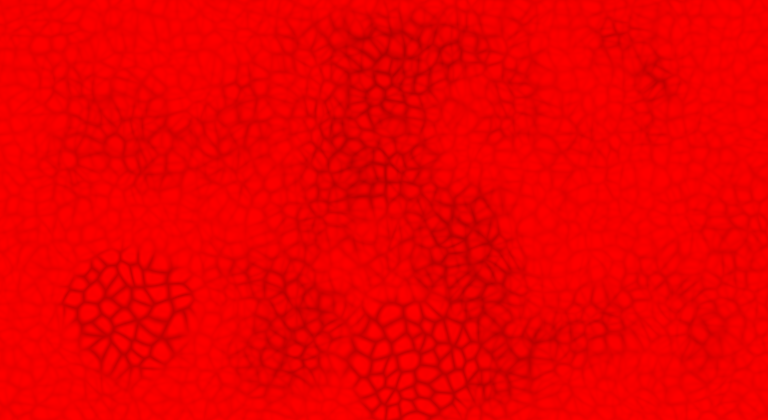
This texture is drawn by a WebGL 2 fragment shader. Its source:

```glsl
#version 300 es
precision highp float;

uniform vec2 u_resolution;
out vec4 fragColor;

const float CELLS_PER_HEIGHT = 25.0;
const float PATCH_RADIUS = 0.152;

// Integer hash giving two values in 0..1
vec2 hash2(vec2 cell, uint seed) {
    uvec2 v = uvec2(ivec2(cell)) + uvec2(seed, seed * 7u);
    v = v * 1664525u + 1013904223u;
    v.x += v.y * 1664525u;
    v.y += v.x * 1664525u;
    v ^= v >> 16u;
    v.x += v.y * 1664525u;
    v.y += v.x * 1664525u;
    v ^= v >> 16u;
    return vec2(v & 0xffffu) / 65535.0;
}

vec2 noise2(vec2 p, uint seed) {
    vec2 i = floor(p);
    vec2 f = fract(p);
    f = f * f * (3.0 - 2.0 * f);
    vec2 low = mix(hash2(i, seed), hash2(i + vec2(1.0, 0.0), seed), f.x);
    vec2 high = mix(hash2(i + vec2(0.0, 1.0), seed), hash2(i + 1.0, seed), f.x);
    return mix(low, high, f.y);
}

float fbm(vec2 p, uint seed) {
    float sum = 0.0;
    float amplitude = 0.5;
    for (int i = 0; i < 4; i++) {
        sum += amplitude * noise2(p, seed + uint(i)).x;
        p = p * 2.03 + 3.7;
        amplitude *= 0.5;
    }
    return sum / 0.9375;
}

// Rounded distance to the wall of the nearest cell
float wallDistance(vec2 p, float roundness, uint seed) {
    vec2 base = floor(p);
    vec2 nearest = vec2(0.0);
    float best = 1e3;
    for (int y = -1; y <= 1; y++) {
        for (int x = -1; x <= 1; x++) {
            vec2 cell = base + vec2(x, y);
            vec2 offset = cell + 0.06 + 0.88 * hash2(cell, seed) - p;
            float d = dot(offset, offset);
            if (d < best) {
                best = d;
                nearest = offset;
            }
        }
    }
    float sum = 0.0;
    for (int y = -2; y <= 2; y++) {
        for (int x = -2; x <= 2; x++) {
            vec2 cell = base + vec2(x, y);
            vec2 offset = cell + 0.06 + 0.88 * hash2(cell, seed) - p;
            vec2 span = offset - nearest;
            if (dot(span, span) > 1e-5) {
                float d = dot(0.5 * (offset + nearest), normalize(span));
                sum += exp(-roundness * d);
            }
        }
    }
    return -log(sum) / roundness;
}

// Soft dark web between the cells
float web(vec2 p, float softness, uint seed) {
    vec2 warped = p + 0.9 * (noise2(p * 0.45, seed + 50u) - 0.5);
    return 1.0 - smoothstep(-0.07, softness, wallDistance(warped, 13.0, seed));
}

// Round regions with deeper walls
float patchMask(vec2 p) {
    float mask = 0.0;
    vec2 wobble = 0.04 * (noise2(p * 14.0, 90u) - 0.5);
    for (int i = 0; i < 2; i++) {
        vec2 center = vec2(0.31, 0.26) + float(i) * vec2(0.665, -0.125);
        float r = length(p + wobble - center);
        mask = max(mask, 1.0 - smoothstep(PATCH_RADIUS - 0.02, PATCH_RADIUS + 0.02, r));
    }
    return mask;
}

void main() {
    vec2 p = gl_FragCoord.xy / u_resolution.y;
    vec2 uv = gl_FragCoord.xy / u_resolution;

    // Cloudy shade, fading at the canvas border
    vec2 margin = min(uv, 1.0 - uv);
    float inner = smoothstep(0.0, 0.14, margin.x) * smoothstep(0.0, 0.1, margin.y);
    float side = mix(0.55, 1.0, smoothstep(0.2, 0.5, uv.x));
    float shade = smoothstep(0.28, 0.75, fbm(p * 4.5, 11u)) * mix(0.25, 1.0, inner) * side;
    float deep = patchMask(p);

    // Two overlapping layers of cells
    float front = web(p * CELLS_PER_HEIGHT, 0.27, 1u);
    float back = web(p * CELLS_PER_HEIGHT * 1.17 + 40.5, 0.32, 2u);

    float frontDepth = mix(0.055 + 0.12 * shade, 0.23, deep);
    float backDepth = mix(0.03 + 0.06 * shade, 0.02, deep);
    float tint = 0.04 * shade * (1.0 - 0.6 * deep);
    float red = 1.0 - front * frontDepth - back * backDepth - tint;
    fragColor = vec4(clamp(red, 0.0, 1.0), 0.0, 0.0, 1.0);
}
```
